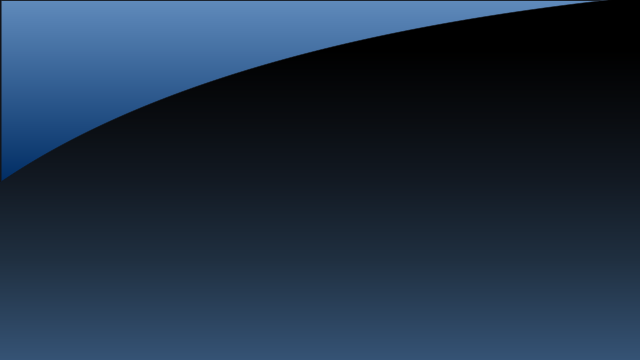
Write a WebGL 2 fragment shader that draws this background.

```glsl
#version 300 es
precision highp float;
// A blue corner panel under a sweeping curve, set on a dark vertical fade.
// The curve is a quadratic Bezier solved for its height at each x; its
// signed distance gives the smooth panel edge and the thin dark outline.
uniform vec2 u_resolution;
out vec4 outColor;

// Curve control points, as fractions of the canvas
const vec2 CURVE_START = vec2(0.0, 0.493);
const vec2 CURVE_BEND = vec2(0.3125, 0.873);
const vec2 CURVE_END = vec2(0.9505, 1.0);

// Outline, in units of the canvas height
const float LEFT_WIDTH = 0.0042;
const float TOP_WIDTH = 0.0024;
const float CURVE_WIDTH = 0.0022;
const vec3 OUTLINE = vec3(0.07, 0.08, 0.10);

// Panel colours, from the top edge to the lower tip
const vec3 PANEL_TOP = vec3(0.375, 0.543, 0.735);
const vec3 PANEL_TIP = vec3(0.0, 0.175, 0.39);

// Backdrop colours and their depth below the top edge
const float NIGHT_DEPTH = 0.14;
const vec4 INK = vec4(0.037, 0.049, 0.065, 0.33);
const vec4 SLATE = vec4(0.070, 0.098, 0.135, 0.50);
const vec4 STEEL = vec4(0.122, 0.184, 0.250, 0.72);
const vec4 HAZE = vec4(0.208, 0.325, 0.458, 1.0);

float ramp(float from, float to, float x) {
    return clamp((x - from) / (to - from), 0.0, 1.0);
}

vec3 backdrop(float depth) {
    vec3 color = mix(vec3(0.0), INK.rgb, ramp(NIGHT_DEPTH, INK.a, depth));
    color = mix(color, SLATE.rgb, ramp(INK.a, SLATE.a, depth));
    color = mix(color, STEEL.rgb, ramp(SLATE.a, STEEL.a, depth));
    return mix(color, HAZE.rgb, ramp(STEEL.a, HAZE.a, depth));
}

// Approximate distance above the curve, in canvas heights
float curveDistance(vec2 uv, float aspect) {
    vec2 a = CURVE_BEND - CURVE_START;
    vec2 b = CURVE_END - CURVE_BEND;
    float x = uv.x - CURVE_START.x;
    float t = x / (a.x + sqrt(max(a.x * a.x + (b.x - a.x) * x, 0.0)));
    float height = CURVE_START.y + 2.0 * a.y * t + (b.y - a.y) * t * t;
    vec2 tangent = mix(a, b, t);
    float slope = tangent.y / (tangent.x * aspect);
    return (uv.y - height) / sqrt(1.0 + slope * slope);
}

void main() {
    vec2 uv = gl_FragCoord.xy / u_resolution;
    float aspect = u_resolution.x / u_resolution.y;
    float pixel = 1.0 / u_resolution.y;
    float depth = 1.0 - uv.y;
    float above = curveDistance(uv, aspect);

    // Panel fill over the fade
    vec3 panel = mix(PANEL_TOP, PANEL_TIP, ramp(0.0, 1.0 - CURVE_START.y, depth));
    float inside = clamp(above / pixel + 0.5, 0.0, 1.0);
    vec3 color = mix(backdrop(depth), panel, inside);

    // Outline along the left side, the top and the curve
    float edge = min(uv.x * aspect - LEFT_WIDTH, depth - TOP_WIDTH);
    float frame = inside * clamp(0.5 - edge / pixel, 0.0, 1.0);
    float rim = clamp(0.5 - (abs(above) - 0.5 * CURVE_WIDTH) / pixel, 0.0, 1.0);
    color = mix(color, OUTLINE, max(frame, 0.6 * rim));

    outColor = vec4(color, 1.0);
}
```
